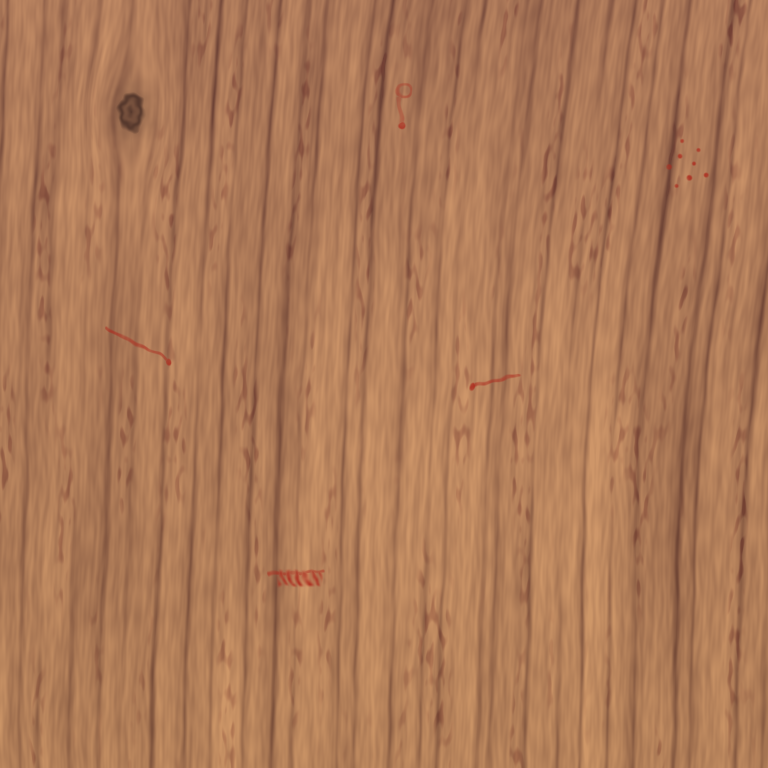
Reproduce this texture procedurally as a WebGL 1 fragment shader.

```glsl
precision highp float;
// Warm brown wood with leaning vertical grain, a small knot and a few red scuffs.

uniform vec2 u_resolution;

const vec3 DARK_WOOD = vec3(0.50, 0.325, 0.245);
const vec3 LIGHT_WOOD = vec3(0.775, 0.56, 0.395);
const vec3 KNOT_BROWN = vec3(0.27, 0.17, 0.14);
const vec3 SCUFF_RED = vec3(0.68, 0.17, 0.12);
const vec2 KNOT_CENTER = vec2(0.171, 0.854);
const float LINE_COUNT = 27.0;

float hash(vec2 p) {
  vec3 q = fract(vec3(p.xyx) * vec3(0.1031, 0.1030, 0.0973));
  q += dot(q, q.yzx + 33.33);
  return fract((q.x + q.y) * q.z);
}

float cornerGradient(vec2 cell, vec2 offset) {
  float angle = 6.2832 * hash(cell);
  return dot(vec2(cos(angle), sin(angle)), offset);
}

// Gradient noise, roughly -0.7 to 0.7.
float noise(vec2 p) {
  vec2 i = floor(p), f = fract(p);
  vec2 s = f * f * f * (f * (f * 6.0 - 15.0) + 10.0);
  float low = mix(cornerGradient(i, f),
                  cornerGradient(i + vec2(1, 0), f - vec2(1, 0)), s.x);
  float high = mix(cornerGradient(i + vec2(0, 1), f - vec2(0, 1)),
                   cornerGradient(i + vec2(1, 1), f - vec2(1, 1)), s.x);
  return mix(low, high, s.y);
}

// Straightens the lean, the slow waves and the bulge around the knot.
vec2 grainSpace(vec2 p, vec2 knot) {
  vec2 away = p - knot;
  float bulge = exp(-dot(away / vec2(0.045, 0.075), away / vec2(0.045, 0.075)));
  float lean = 0.012 * p.y + (0.02 + 0.05 * p.x) * p.y * p.y;
  float wave = 0.012 * noise(p * vec2(3.0, 2.2) + 7.0)
             + 0.0025 * noise(p * vec2(9.0, 11.0) + 31.0);
  return vec2(p.x - lean + wave - 0.65 * away.x * bulge, p.y);
}

// Irregular dark growth lines: a crisp core with a soft shoulder on its left.
float growthLines(vec2 g, float count) {
  float cell = floor(g.x * count), total = 0.0;
  for (int k = -1; k <= 1; k++) {
    float id = cell + float(k);
    float center = (id + 0.5 + 0.75 * (hash(vec2(id + 50.0, 3.0)) - 0.5)) / count;
    float d = g.x - center;
    float along = noise(vec2(id * 3.7 + 100.0, g.y * 3.0));
    float strength = clamp(0.35 + 0.6 * hash(vec2(id + 50.0, 9.0)) + 0.7 * along, 0.1, 1.1);
    float width = mix(0.0026, 0.0042, hash(vec2(id + 50.0, 17.0)));
    float core = exp(-d * d / (width * width));
    float shoulder = exp(-abs(d) / (d < 0.0 ? 0.011 : 0.003));
    total += strength * (0.68 * core + 0.32 * shoulder);
  }
  return min(total, 1.15);
}

float disc(vec2 p, vec2 center, float radius) {
  return 1.0 - smoothstep(radius - 0.0015, radius + 0.0015, length(p - center));
}

float stroke(vec2 p, vec2 a, vec2 b, float halfWidth) {
  vec2 ab = b - a;
  float t = clamp(dot(p - a, ab) / dot(ab, ab), 0.0, 1.0);
  return disc(p, a + ab * t, halfWidth);
}

float dotCluster(vec2 p, vec2 center, float spread) {
  float cover = 0.0;
  for (int k = 0; k < 8; k++) {
    float n = float(k), angle = 2.4 * n;
    vec2 spot = center + spread * sqrt((n + 0.4) / 8.0) * vec2(cos(angle), sin(angle));
    cover = max(cover, disc(p, spot, 0.0022 + 0.0014 * hash(vec2(n, 5.0))));
  }
  return cover;
}

// Short hatched smear under a thin horizontal stroke.
float smear(vec2 p, vec2 center, vec2 halfSize) {
  vec2 q = abs(p - center);
  vec2 inside = 1.0 - smoothstep(halfSize - 0.003, halfSize + 0.003, q);
  float hatch = 0.6 + 0.4 * sin(p.x * 620.0 + p.y * 250.0);
  return inside.x * inside.y * hatch;
}

float scuffs(vec2 p) {
  vec2 q = p + 0.005 * vec2(noise(p * 55.0), noise(p * 55.0 + 40.0));
  float cover = 0.75 * stroke(q, vec2(0.139, 0.573), vec2(0.221, 0.529), 0.0022);
  cover = max(cover, disc(q, vec2(0.220, 0.529), 0.0045));
  cover = max(cover, 0.75 * stroke(q, vec2(0.613, 0.496), vec2(0.675, 0.512), 0.0022));
  cover = max(cover, disc(q, vec2(0.614, 0.496), 0.0038));
  float loop = disc(q, vec2(0.527, 0.882), 0.010) - disc(q, vec2(0.527, 0.882), 0.006);
  cover = max(cover, 0.5 * loop);
  cover = max(cover, 0.4 * stroke(q, vec2(0.520, 0.873), vec2(0.522, 0.838), 0.003));
  cover = max(cover, disc(q, vec2(0.523, 0.836), 0.005));
  cover = max(cover, smear(q, vec2(0.390, 0.247), vec2(0.028, 0.010)));
  cover = max(cover, 0.7 * stroke(q, vec2(0.350, 0.253), vec2(0.421, 0.256), 0.002));
  return max(cover, dotCluster(p, vec2(0.896, 0.787), 0.034));
}

void main() {
  vec2 p = gl_FragCoord.xy / u_resolution;
  vec2 g = grainSpace(p, KNOT_CENTER);

  // Broad bands, fibres and growth lines.
  float tone = 0.76 + 0.14 * (0.5 - p.y) + 0.38 * noise(g * vec2(15.0, 1.3) + 60.0);
  tone += 0.30 * noise(g * vec2(110.0, 6.0) + 20.0) + 0.26 * noise(g * vec2(230.0, 28.0) + 80.0);
  tone -= 0.72 * growthLines(g, LINE_COUNT);

  // Reddish pores gathered in long streaks.
  float streak = smoothstep(0.08, 0.4, noise(g * vec2(32.0, 3.5) + 90.0));
  float pores = streak * smoothstep(0.0, 0.4, noise(g * vec2(130.0, 38.0) + 15.0));
  vec3 color = mix(DARK_WOOD, LIGHT_WOOD, clamp(tone - 0.45 * pores, -0.25, 1.12));
  color += vec3(0.02, -0.012, -0.008) * pores + vec3(-0.004, -0.010, 0.012) * (p.y - 0.5);

  // Knot with a dark ringed heart and a thin tail.
  vec2 k = p - KNOT_CENTER;
  float knotRadius = length(k / vec2(0.020, 0.030)) + 0.25 * noise(p * 90.0);
  float heart = 1.0 - smoothstep(0.55, 1.15, knotRadius);
  float halo = exp(-0.8 * knotRadius * knotRadius);
  float tail = exp(-k.x * k.x / 0.00001) * exp(-abs(k.y) / 0.035);
  float rings = 0.72 + 0.18 * cos(knotRadius * 9.0);
  color = mix(color, KNOT_BROWN, max(heart * rings, max(0.4 * halo, 0.4 * tail)));

  float wear = 0.85 + 0.4 * noise(p * 140.0);
  color = mix(color, SCUFF_RED, clamp(0.85 * scuffs(p) * wear, 0.0, 1.0));
  gl_FragColor = vec4(color, 1.0);
}
```
